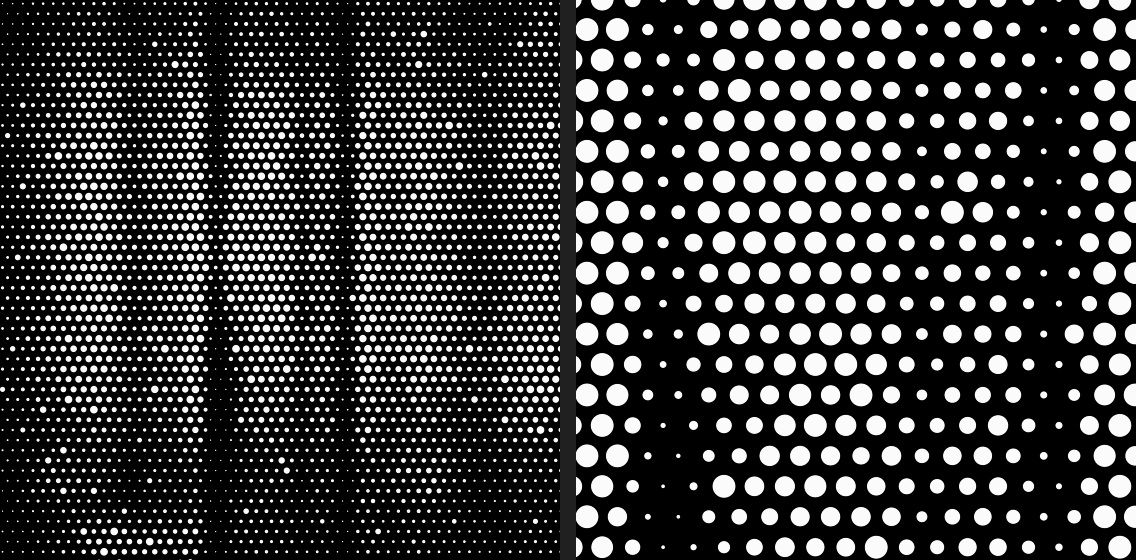
Left, the full canvas; right, a detail of the centre.
Give the GLSL for this pattern, as a Shadertoy shader.

```glsl
// Staggered halftone of white dots on black, about 55 across and 55 down.
// Each dot's radius samples a tone field of soft vertical folds, faded towards
// the top and bottom, roughened by layered sines and a per-dot hash.

#define REPEATS     55.17            // dots per canvas height, both ways
#define GRID_PHASE  vec2(0.25, 0.36) // first dot from the upper left, in cells
#define BASE_RADIUS 0.295            // all radii are in cells
#define MIN_RADIUS  0.06
#define MAX_RADIUS  0.375
#define GRAIN       0.035
#define JITTER      0.07
#define SPARKLE     0.09
#define INK         vec3(0.985)
#define PAPER       vec3(0.0)

// Vertical folds: centre, half width, change of radius
const vec3 FOLDS[11] = vec3[11](
    vec3(0.00, 0.070, -0.16), vec3(0.17, 0.035,  0.06),
    vec3(0.24, 0.025, -0.09), vec3(0.347, 0.020, 0.11),
    vec3(0.387, 0.020, -0.25), vec3(0.47, 0.040, 0.06),
    vec3(0.54, 0.012, -0.10), vec3(0.617, 0.018, -0.20),
    vec3(0.655, 0.018, 0.07), vec3(0.75, 0.030,  0.03),
    vec3(0.86, 0.045, -0.09));

float hash(vec2 p) {
    vec3 q = fract(vec3(p.xyx) * 0.1031);
    q += dot(q, q.yzx + 33.33);
    return fract((q.x + q.y) * q.z);
}

// Soft elliptical spot
float glow(vec2 p, vec2 centre, vec2 size) {
    vec2 d = (p - centre) / size;
    return exp(-dot(d, d));
}

float layeredSines(vec2 p) {
    float sum = 0.0, gain = 0.5;
    for (int i = 0; i < 4; i++) {
        sum += gain * sin(p.x + 1.7 * sin(p.y)) * cos(p.y - 0.8 * p.x);
        p = mat2(1.2, 1.4, -1.4, 1.2) * p + 2.3;
        gain *= 0.7;
    }
    return sum;
}

float dotRadius(vec2 p, vec2 cell) {
    // Folds across the canvas
    float radius = BASE_RADIUS;
    for (int i = 0; i < 11; i++) {
        float d = (p.x - FOLDS[i].x) / FOLDS[i].y;
        radius += FOLDS[i].z * exp(-d * d);
    }
    // Main fold closes at mid height and widens below
    radius += 0.15 * glow(p, vec2(0.39, 0.56), vec2(0.03, 0.12));
    radius -= 0.13 * glow(p, vec2(0.415, 0.27), vec2(0.03, 0.12));

    // Fade at the top and bottom
    float body = smoothstep(0.10, 0.38, p.y) * (1.0 - smoothstep(0.72, 1.02, p.y));
    radius *= mix(0.48, 1.0, body);

    // Stray patches of light
    radius += 0.16 * glow(p, vec2(0.25, 0.035), vec2(0.11, 0.045));
    radius += 0.09 * glow(p, vec2(0.10, 0.14), vec2(0.06, 0.04));
    radius += 0.09 * glow(p, vec2(0.76, 0.14), vec2(0.06, 0.05));
    radius += 0.07 * glow(p, vec2(0.95, 0.30), vec2(0.07, 0.12));
    radius += 0.10 * glow(p, vec2(0.97, 0.94), vec2(0.03, 0.04));

    // Variation between dots
    float rough = hash(cell);
    radius += GRAIN * layeredSines(p * vec2(34.0, 22.0));
    radius += JITTER * (rough - 0.5) * smoothstep(0.05, 0.25, radius);
    radius += SPARKLE * step(0.965, rough) * smoothstep(0.10, 0.16, radius);
    return clamp(radius, MIN_RADIUS, MAX_RADIUS);
}

void mainImage(out vec4 fragColor, in vec2 fragCoord) {
    vec2 uv = fragCoord / iResolution.y;

    // Staggered grid, rows counted from the top
    vec2 grid = vec2(uv.x, 1.0 - uv.y) * REPEATS - GRID_PHASE;
    float row = floor(grid.y + 0.5);
    float stagger = 0.5 * mod(row, 2.0);
    vec2 cell = vec2(floor(grid.x - stagger + 0.5), row);
    vec2 centre = cell + vec2(stagger, 0.0);

    // Tone at the dot centre sets its size
    vec2 p = (centre + GRID_PHASE) / REPEATS;
    p.y = 1.0 - p.y;
    float edge = length(grid - centre) - dotRadius(p, cell + 7.0);

    float pixel = REPEATS / iResolution.y;
    float cover = 1.0 - smoothstep(-0.6 * pixel, 0.6 * pixel, edge);
    fragColor = vec4(mix(PAPER, INK, cover), 1.0);
}
```
